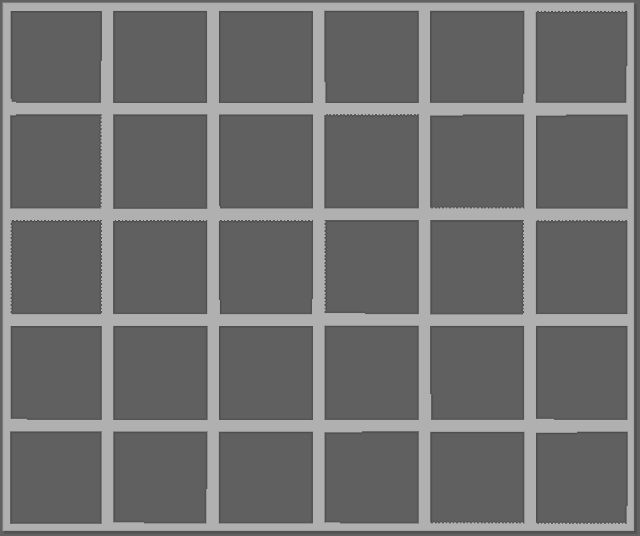
Write a WebGL 1 fragment shader that draws this pattern.

```glsl
precision highp float;
// A pale grey lattice frame, six by five square openings, with shadowed and slightly worn edges.

uniform vec2 u_resolution;

float hash(vec2 p) {
    return fract(sin(dot(p, vec2(127.1, 311.7))) * 43758.5453);
}

// Inset of one opening edge: slight drift, a short notch or a dotted fringe.
float edgeWear(vec2 cell, float side, float along) {
    vec2 seed = cell + side * vec2(7.3, 3.9);
    float kind = hash(seed);
    float reach = 0.45 * hash(seed + 19.7);
    float notch = step(0.72, kind) * step(along, reach) * 0.010;
    float fringe = step(kind, 0.12) * step(0.5, fract(along * 30.0)) * 0.009;
    return 0.004 * hash(seed + 5.1) + notch + fringe;
}

// Positive inside the rectangle, measured to the nearest side.
float rectDepth(vec2 p, vec2 low, vec2 high) {
    vec2 d = min(p - low, high - p);
    return min(d.x, d.y);
}

void main() {
    // One unit is the pitch of the lattice.
    vec2 pos = gl_FragCoord.xy / u_resolution * vec2(6.059, 5.071) - vec2(0.018, 0.043);
    float px = 5.071 / u_resolution.y;
    vec2 cell = clamp(floor(pos), vec2(0.0), vec2(5.0, 4.0));
    vec2 local = pos - cell;

    // Opening of this cell, narrowed by the outer border.
    vec2 low = max(cell + 0.055, vec2(0.081, 0.075));
    vec2 high = min(cell + 0.945, vec2(5.923, 4.925));
    low += vec2(edgeWear(cell, 1.0, local.y), edgeWear(cell, 2.0, local.x)) - 0.002;
    high -= vec2(edgeWear(cell, 3.0, local.y), edgeWear(cell, 4.0, local.x)) - 0.002;
    float opening = rectDepth(pos, low, high);

    // Recessed panel with a thin shadow, faintest along the bottom.
    vec2 nearLow = (1.0 - smoothstep(0.004, 0.026, pos - low)) * vec2(1.0, 0.6);
    vec2 nearHigh = (1.0 - smoothstep(0.004, 0.026, high - pos)) * vec2(0.8, 1.0);
    float shadow = max(max(nearLow.x, nearLow.y), max(nearHigh.x, nearHigh.y));
    vec3 panel = mix(vec3(0.378), vec3(0.305, 0.305, 0.31), shadow);

    // Bars with a dim outer rim.
    vec2 frameLow = vec2(0.006, 0.004);
    vec2 frameHigh = vec2(5.986, 5.004);
    float frame = rectDepth(pos, frameLow, frameHigh);
    vec3 bar = vec3(mix(0.61, 0.69, smoothstep(0.0, 0.014, frame)));

    // Surround, darkened where the frame throws its shadow right and down.
    float dropShadow = rectDepth(pos, frameLow + vec2(0.02, -0.022), frameHigh + vec2(0.022, -0.02));
    vec3 surround = mix(vec3(0.38), vec3(0.32, 0.32, 0.33), smoothstep(-0.012, 0.006, dropShadow));

    vec3 color = mix(surround, bar, smoothstep(-0.5 * px, 0.5 * px, frame));
    color = mix(color, panel, smoothstep(-0.5 * px, 0.5 * px, opening));
    gl_FragColor = vec4(color, 1.0);
}
```
